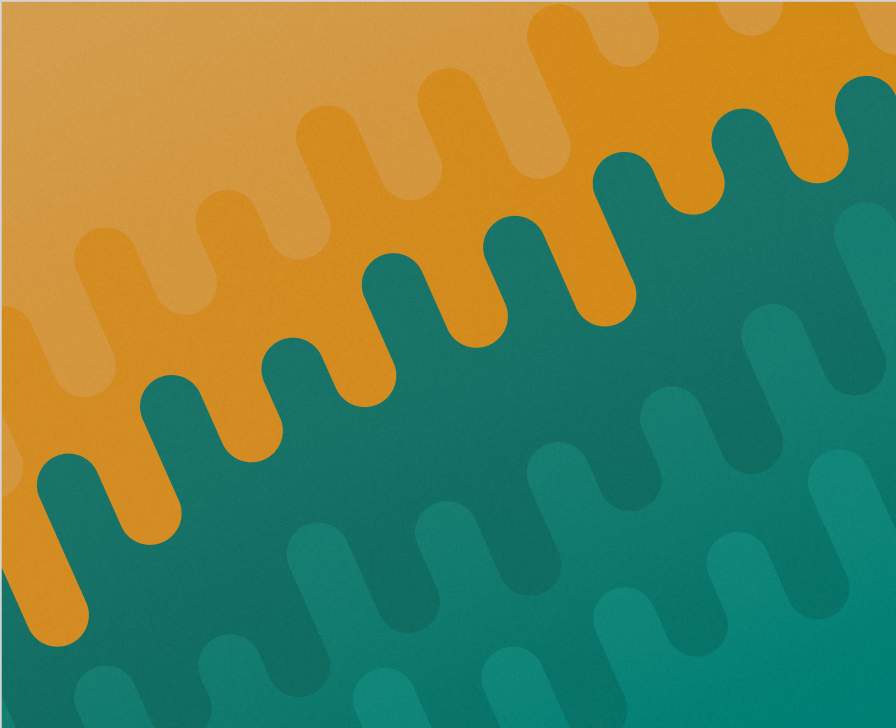
This background is drawn by a WebGL 2 fragment shader. Its source:

```glsl
#version 300 es
precision highp float;

uniform vec2 u_resolution;
out vec4 outColor;

const float RADIUS = 0.0433;   // half the width of one finger
const float START = -0.4449;   // centre of the first finger
const float TILT = 0.41888;    // slant of the fingers
const float BORDER = 0.0024;

// Cap centres along the wave: hanging tips (even) and rising tops (odd)
const float CAPS[20] = float[20](
  0.801, 0.644, 0.804, 0.647, 0.728, 0.606, 0.681, 0.627, 0.675, 0.577,
  0.663, 0.598, 0.708, 0.579, 0.617, 0.591, 0.647, 0.619, 0.753, 0.625);

float hash(vec2 p) {
  vec3 q = fract(vec3(p.xyx) * 0.1031);
  q += dot(q, q.yzx + 33.33);
  return fract((q.x + q.y) * q.z);
}

// Signed distance to the fingered edge, positive on the side above it
float fingerEdge(vec2 q) {
  float column = (q.x - START) / (2.0 * RADIUS);
  int k = clamp(int(floor(column)), 0, 18);
  bool tipFirst = k % 2 == 0;
  float tip = tipFirst ? CAPS[k] : CAPS[k + 1];
  float top = tipFirst ? CAPS[k + 1] : CAPS[k];
  float along = (column - float(k)) * 2.0 * RADIUS;
  float toTip = tipFirst ? along : 2.0 * RADIUS - along;
  float toTop = 2.0 * RADIUS - toTip;
  return q.y > 0.5 * (tip + top)
    ? RADIUS - length(vec2(toTip, max(q.y - tip, 0.0)))
    : length(vec2(toTop, max(top - q.y, 0.0))) - RADIUS;
}

float coverage(float d, float pixel) {
  return clamp(0.5 + d / pixel, 0.0, 1.0);
}

vec3 gradient(vec3 a, vec3 b, float from, float to, float x) {
  return mix(a, b, smoothstep(from, to, x));
}

void main() {
  float pixel = 1.0 / u_resolution.y;
  vec2 p = gl_FragCoord.xy * pixel;
  p.y = 1.0 - p.y;

  // Slanted frame: x runs along the wave, y along the fingers
  float c = cos(TILT), s = sin(TILT);
  vec2 q = vec2(c * p.x - s * p.y, s * p.x + c * p.y);
  vec2 turned = vec2(0.684, 1.581) - q;

  // Shaded layers
  vec3 sand = gradient(vec3(0.83, 0.615, 0.30), vec3(0.83, 0.59, 0.24), 0.0, 0.45, q.y);
  vec3 orange = gradient(vec3(0.83, 0.55, 0.135), vec3(0.83, 0.54, 0.085), 0.2, 1.2, p.x);
  vec3 pine = gradient(vec3(0.10, 0.455, 0.41), vec3(0.06, 0.425, 0.38), 0.6, 1.02, q.y);
  vec3 teal = gradient(vec3(0.085, 0.495, 0.445), vec3(0.03, 0.455, 0.41), 0.85, 1.22, q.y);
  vec3 jade = gradient(vec3(0.065, 0.525, 0.475), vec3(0.0, 0.50, 0.455), 1.07, 1.36, q.y);

  // Stack from upper left to lower right
  vec3 color = sand;
  color = mix(color, orange, coverage(-fingerEdge(q + vec2(0.0, 0.222)), pixel));
  color = mix(color, pine, coverage(-fingerEdge(q), pixel));
  color = mix(color, teal, coverage(fingerEdge(turned), pixel));
  color = mix(color, jade, coverage(fingerEdge(turned + vec2(0.002, 0.2196)), pixel));

  // Fine grain and pale border
  color += (hash(floor(p * 416.0)) - 0.5) * 0.016;
  float border = coverage(BORDER - min(p.x, p.y), pixel);
  outColor = vec4(mix(color, vec3(0.83), border), 1.0);
}
```
